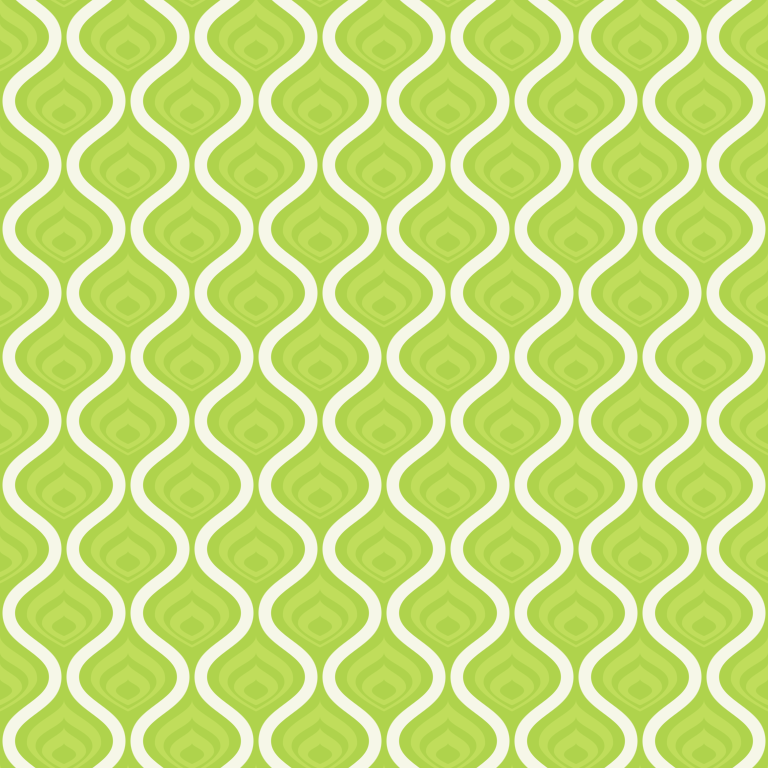
This pattern is drawn by a WebGL 1 fragment shader. Its source:

```glsl
precision highp float;
// Retro ogee trellis: mirrored cream waves enclose half-dropped green cells,
// each holding a tonal onion motif. Waves and onions are width profiles
// of height, turned into approximate distances by their slope.

uniform vec2 u_resolution;

const float PI = 3.14159265;

// Layout, in units of one repeat
const float REPEATS = 6.0;
const vec2 CELL_CENTRE = vec2(0.5, 0.211);

// Trellis
const float WAVE_MIDDLE = 0.25;
const float WAVE_SWING = 0.187;
const float WAVE_SHARPNESS = 0.03;
const float LINE_WIDTH = 0.098;

// Onion layers: half width, height of widest part, top, bottom
const vec4 OUTER_PETAL = vec4(0.290, -0.020, 0.320, -0.270);
const vec4 OUTER_HOLLOW = vec4(0.222, -0.045, 0.190, -0.250);
const vec4 INNER_PETAL = vec4(0.172, -0.085, 0.110, -0.222);
const vec4 CORE = vec4(0.094, -0.110, -0.015, -0.180);
const float SHOULDER = 1.25;   // fullness of the curve below the tip
const float BELLY = 1.7;       // fullness of the lower curve

// Colours
const vec3 LEAF_GREEN = vec3(0.685, 0.826, 0.298);
const vec3 LIME = vec3(0.752, 0.868, 0.358);
const vec3 CREAM = vec3(0.965, 0.970, 0.910);

// Coverage of the positive side of a signed distance
float coverage(float inside, float pixel) {
  return smoothstep(-0.75 * pixel, 0.75 * pixel, inside);
}

// Sideways offset of the wave from the cell axis, and its slope
vec2 wave(float y) {
  float t = 2.0 * PI * y;
  float offset = cos(t) - WAVE_SHARPNESS * cos(3.0 * t);
  float slope = -sin(t) + 3.0 * WAVE_SHARPNESS * sin(3.0 * t);
  return vec2(WAVE_MIDDLE + WAVE_SWING * offset, 2.0 * PI * WAVE_SWING * slope);
}

// Half width of an onion: cusped above its widest part, rounded below
float onionWidth(float y, vec4 onion) {
  float rise = clamp((y - onion.y) / (onion.z - onion.y), 0.0, 1.0);
  float fall = clamp((onion.y - y) / (onion.y - onion.w), 0.0, 1.0);
  float upper = 0.5 + 0.5 * cos(PI * pow(rise, SHOULDER));
  float lower = 1.0 - pow(fall, BELLY);
  return onion.x * upper * lower;
}

float onionMask(vec2 p, vec4 onion, float pixel) {
  float stepY = 0.5 * pixel;
  float above = onionWidth(p.y + stepY, onion);
  float below = onionWidth(p.y - stepY, onion);
  float slope = (above - below) / (2.0 * stepY);
  float inside = (onionWidth(p.y, onion) - abs(p.x)) / sqrt(1.0 + slope * slope);
  float beyond = max(max(p.y - onion.z, onion.w - p.y), 0.0);
  return coverage(inside - beyond, pixel);
}

void main() {
  float side = min(u_resolution.x, u_resolution.y);
  float pixel = REPEATS / side;
  vec2 p = gl_FragCoord.xy * pixel - CELL_CENTRE;

  // Two interleaved grids of cells; keep the one whose waves hold the point
  vec2 cell = fract(p + 0.5) - 0.5;
  vec2 curve = wave(cell.y);
  float gap = curve.x - abs(cell.x);
  vec2 motif = gap > 0.0 ? cell : fract(p) - 0.5;

  // Nested onions, alternating light and dark
  vec3 color = LEAF_GREEN;
  color = mix(color, LIME, onionMask(motif, OUTER_PETAL, pixel));
  color = mix(color, LEAF_GREEN, onionMask(motif, OUTER_HOLLOW, pixel));
  color = mix(color, LIME, onionMask(motif, INNER_PETAL, pixel));
  color = mix(color, LEAF_GREEN, onionMask(motif, CORE, pixel));

  // Cream trellis of even thickness
  float lineDistance = abs(gap) / sqrt(1.0 + curve.y * curve.y);
  color = mix(color, CREAM, coverage(0.5 * LINE_WIDTH - lineDistance, pixel));

  gl_FragColor = vec4(color, 1.0);
}
```
